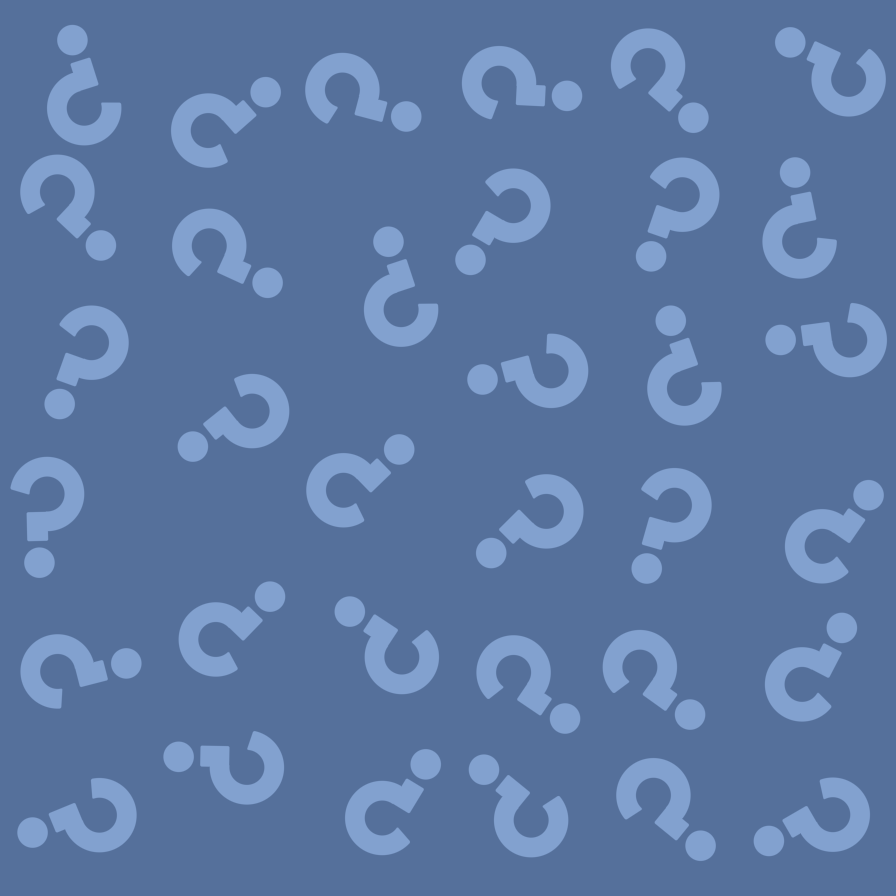
A WebGL 1 fragment shader for this pattern:

```glsl
precision highp float;

uniform vec2 u_resolution;

const float TAU = 6.2831853;
const vec3 SLATE_BLUE = vec3(0.332, 0.440, 0.608);
const vec3 PALE_BLUE = vec3(0.510, 0.630, 0.812);

const float COLUMNS = 6.0;
const float BOWL_RADIUS = 0.0415;
const float HOLE_RADIUS = 0.0195;
const float DOT_RADIUS = 0.0170;
const float CORNER = 0.002;
const float MARK_SHIFT = 0.026;   // bowl centre above the middle of the mark
const float CELL_MARGIN = 0.004;

// Sine-free hash giving three values from 0 to 1
vec3 hash3(vec2 cell) {
    vec3 p = fract(cell.xyx * vec3(0.1031, 0.1030, 0.0973));
    p += dot(p, p.yxz + 33.33);
    return fract((p.xxy + p.yzz) * p.zyx);
}

mat2 rotation(float angle) {
    float c = cos(angle);
    float s = sin(angle);
    return mat2(c, s, -s, c);
}

// Intersection of two distances with a softened corner
float roundMax(float a, float b, float radius) {
    return min(max(a, b), -radius) + length(max(vec2(a, b) + radius, 0.0));
}

float roundBox(vec2 p, vec2 halfSize, float radius) {
    vec2 q = abs(p) - halfSize + radius;
    return length(max(q, 0.0)) + min(max(q.x, q.y), 0.0) - radius;
}

// Ring without its lower left part; the tip is cut at a slant
float openBowl(vec2 p, float outer, float inner) {
    float r = length(p);
    float ring = max(r - outer, inner - r);
    float tipCut = dot(p + vec2(0.021, 0.0), vec2(-0.305, -0.952));
    float sideCut = -0.003 - p.x;
    return roundMax(ring, min(tipCut, sideCut), CORNER);
}

// Hooked mark: bowl, short stem and round dot
float hookedMark(vec2 p) {
    float bowl = openBowl(p, BOWL_RADIUS, HOLE_RADIUS);
    float stem = roundBox(p - vec2(-0.0117, -0.036), vec2(0.0117, 0.0162), CORNER);
    float spot = length(p - vec2(-0.0104, -0.0764)) - DOT_RADIUS;
    return min(min(bowl, stem), spot);
}

// The second and third columns hold fewer, more widely spaced marks
float rowsInColumn(float column) {
    return abs(column - 1.5) < 1.0 ? 5.0 : 6.0;
}

// One turned and shifted mark per cell, kept inside its cell
float scatteredMarks(vec2 uv) {
    float column = floor(uv.x * COLUMNS);
    vec2 cellSize = 1.0 / vec2(COLUMNS, rowsInColumn(column));
    vec2 cell = floor(uv / cellSize);
    vec3 random = hash3(cell + vec2(17.0, 43.0));

    float angle = random.z * TAU;
    vec2 axis = vec2(-sin(angle), cos(angle));
    vec2 extent = abs(axis) * MARK_SHIFT + BOWL_RADIUS;
    vec2 room = max(0.5 * cellSize - extent - CELL_MARGIN, 0.0);
    vec2 center = (cell + 0.5) * cellSize + room * (2.0 * random.xy - 1.0);

    vec2 local = rotation(-angle) * (uv - center);
    return hookedMark(local - vec2(0.0, MARK_SHIFT));
}

void main() {
    float side = min(u_resolution.x, u_resolution.y);
    vec2 uv = gl_FragCoord.xy / side;
    float edge = 0.75 / side;

    float coverage = 1.0 - smoothstep(-edge, edge, scatteredMarks(uv));
    gl_FragColor = vec4(mix(SLATE_BLUE, PALE_BLUE, coverage), 1.0);
}
```
